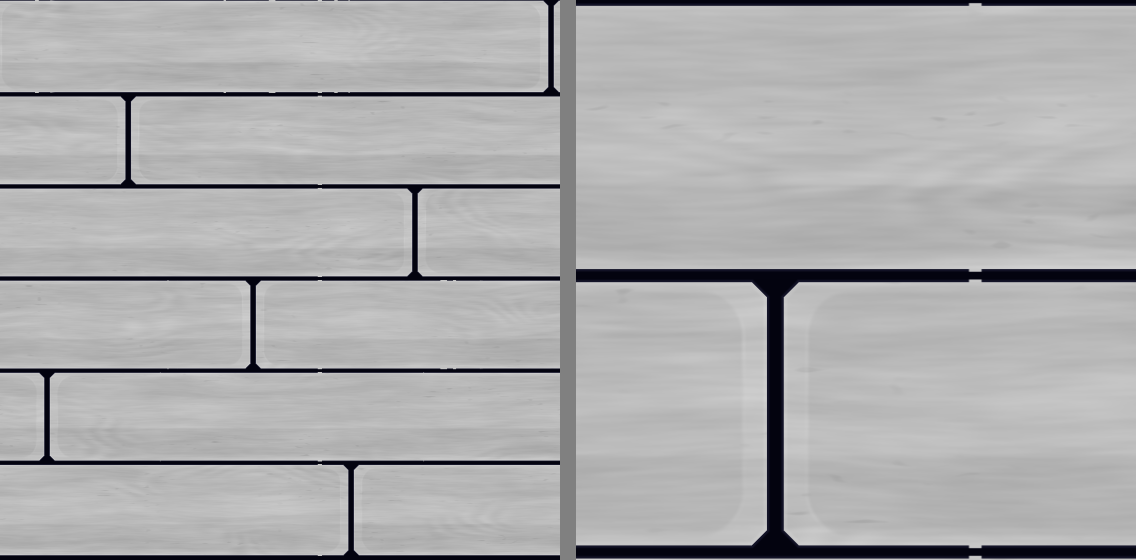
Left: the whole. Right: its middle third, enlarged.
Write a Shadertoy shader that draws this texture.

```glsl
// Grey wooden planks in six staggered rows, split by dark seams.
// Each row is one plank that wraps around the canvas; chamfered box distances
// cut the seams, and stretched gradient noise gives the grain and the wear.

const float ROW_PITCH = 0.1645;
const float MIDDLE_SEAM = 0.5026;
const vec2 SEAM_HALF = vec2(0.0050, 0.0039);
const float CHAMFER = 0.009;
const vec3 SEAM_CORE = vec3(0.010, 0.010, 0.060);
const vec3 SEAM_RIM = vec3(0.075, 0.075, 0.155);
const float JOINTS[6] = float[6](0.627, 0.084, 0.452, 0.741, 0.229, 0.984);

float hash(vec2 p) {
    vec3 q = fract(p.xyx * 0.1031);
    q += dot(q, q.yzx + 33.33);
    return fract((q.x + q.y) * q.z);
}

float cornerSlope(vec2 cell, vec2 offset) {
    float angle = 6.2832 * hash(cell);
    return dot(vec2(cos(angle), sin(angle)), offset);
}

float gradientNoise(vec2 p) {
    vec2 i = floor(p), f = p - i;
    vec2 w = f * f * f * (f * (f * 6.0 - 15.0) + 10.0);
    vec2 e = vec2(1.0, 0.0);
    float low = mix(cornerSlope(i, f), cornerSlope(i + e, f - e), w.x);
    float high = mix(cornerSlope(i + e.yx, f - e.yx), cornerSlope(i + 1.0, f - 1.0), w.x);
    return mix(low, high, w.y);
}

float fbm(vec2 p) {
    float sum = 0.0, amplitude = 1.0;
    for (int i = 0; i < 4; i++) {
        sum += amplitude * gradientNoise(p);
        p = p * 2.03 + 17.1;
        amplitude *= 0.55;
    }
    return sum;
}

float chamferedBox(vec2 p, vec2 halfSize, float cut) {
    vec2 a = abs(p) - halfSize;
    return max(max(a.x, a.y), (a.x + a.y + cut) * 0.7071);
}

float roundedBox(vec2 p, vec2 halfSize, float radius) {
    vec2 a = abs(p) - halfSize + radius;
    return length(max(a, 0.0)) + min(max(a.x, a.y), 0.0) - radius;
}

// Three lengthwise strips: darker below, light in the middle, medium above.
float stripTone(float v, float row) {
    float shift = 0.06 * (hash(vec2(row, 4.0)) - 0.5);
    float tone = mix(0.698, 0.738, smoothstep(0.33, 0.36, v + shift));
    tone = mix(tone, 0.716, smoothstep(0.63, 0.68, v - shift));
    return tone + 0.025 * (1.0 - smoothstep(0.05, 0.08, v));
}

float woodGrain(vec2 p, float seed) {
    vec2 q = p + vec2(seed * 7.3, seed * 3.7);
    float bend = gradientNoise(q * vec2(5.0, 14.0));
    float streaks = fbm(q * vec2(4.0, 55.0) + vec2(0.0, bend));
    float fibres = gradientNoise(q * vec2(28.0, 330.0) + bend);
    float clouds = fbm(q * vec2(6.0, 16.0));
    float rings = sin(45.0 * gradientNoise(q * vec2(4.0, 13.0)) + 3.0 * streaks);
    float ringPatch = smoothstep(0.05, 0.4, gradientNoise(q * vec2(5.0, 11.0) + 40.0));
    float flecks = smoothstep(0.3, 0.6, gradientNoise(q * vec2(55.0, 210.0)));
    float fleckPatch = smoothstep(0.0, 0.4, gradientNoise(q * vec2(7.0, 24.0) + 80.0));
    return 0.043 * streaks + 0.020 * fibres + 0.026 * clouds
         + 0.013 * rings * ringPatch - 0.055 * flecks * fleckPatch;
}

// Pale worn frame with a broken bright outline at its inner rounded edge.
float wornFrame(vec2 q, vec2 halfSize, float seed) {
    float d = roundedBox(q, halfSize - vec2(0.014, 0.006), 0.026);
    float wear = 0.5 + gradientNoise(q * 38.0 + seed * 9.0);
    float band = smoothstep(-0.001, 0.002, d);
    float outline = 1.0 - smoothstep(0.0, 0.0022, abs(d));
    float nearEnd = smoothstep(0.045, 0.015, halfSize.x - abs(q.x));
    return 0.028 * band + 0.035 * outline * wear * mix(0.25, 1.0, nearEnd);
}

// Short bright chips where the plank edge has broken into the seam.
float seamChips(float x, float d, float row) {
    float broken = smoothstep(0.36, 0.44, gradientNoise(vec2(x * 75.0, row * 5.3)));
    float patchy = smoothstep(0.1, 0.25, gradientNoise(vec2(x * 6.0, row * 3.1 + 20.0)));
    float chip = max(broken * patchy, 1.0 - smoothstep(0.003, 0.0045, abs(x - 0.571)));
    return chip * (1.0 - smoothstep(0.0011, 0.0021, d));
}

void mainImage(out vec4 fragColor, in vec2 fragCoord) {
    vec2 p = fragCoord / iResolution.xy;
    float pixel = 1.0 / min(iResolution.x, iResolution.y);

    // Row limits; the outer rows reach to the canvas edges.
    float row = clamp(floor((p.y - MIDDLE_SEAM) / ROW_PITCH) + 3.0, 0.0, 5.0);
    float bottom = row < 0.5 ? 0.0046 : MIDDLE_SEAM + (row - 3.0) * ROW_PITCH;
    float top = row > 4.5 ? 1.0026 : MIDDLE_SEAM + (row - 2.0) * ROW_PITCH;

    // Plank coordinates, measured from its centre.
    float along = fract(p.x - JOINTS[int(row)]);
    vec2 q = vec2(along - 0.5, p.y - 0.5 * (bottom + top));
    vec2 halfSize = vec2(0.5, 0.5 * (top - bottom)) - SEAM_HALF;
    float d = chamferedBox(q, halfSize, CHAMFER);

    // Wood surface with a thin light bevel.
    float tone = stripTone(0.5 + 0.5 * q.y / halfSize.y, row);
    tone += woodGrain(vec2(along, q.y), row + 1.0) + wornFrame(q, halfSize, row);
    tone += 0.025 * smoothstep(-0.003, -0.001, d);
    vec3 wood = vec3(clamp(tone, 0.5, 0.86));

    // Seams, a little lighter towards the planks.
    vec3 seam = mix(SEAM_RIM, SEAM_CORE, smoothstep(0.0005, 0.0022, d));
    seam = mix(seam, vec3(0.78), seamChips(p.x, d, row) * step(abs(q.x), halfSize.x - 0.01));
    fragColor = vec4(mix(wood, seam, clamp(0.5 + d / pixel, 0.0, 1.0)), 1.0);
}
```
